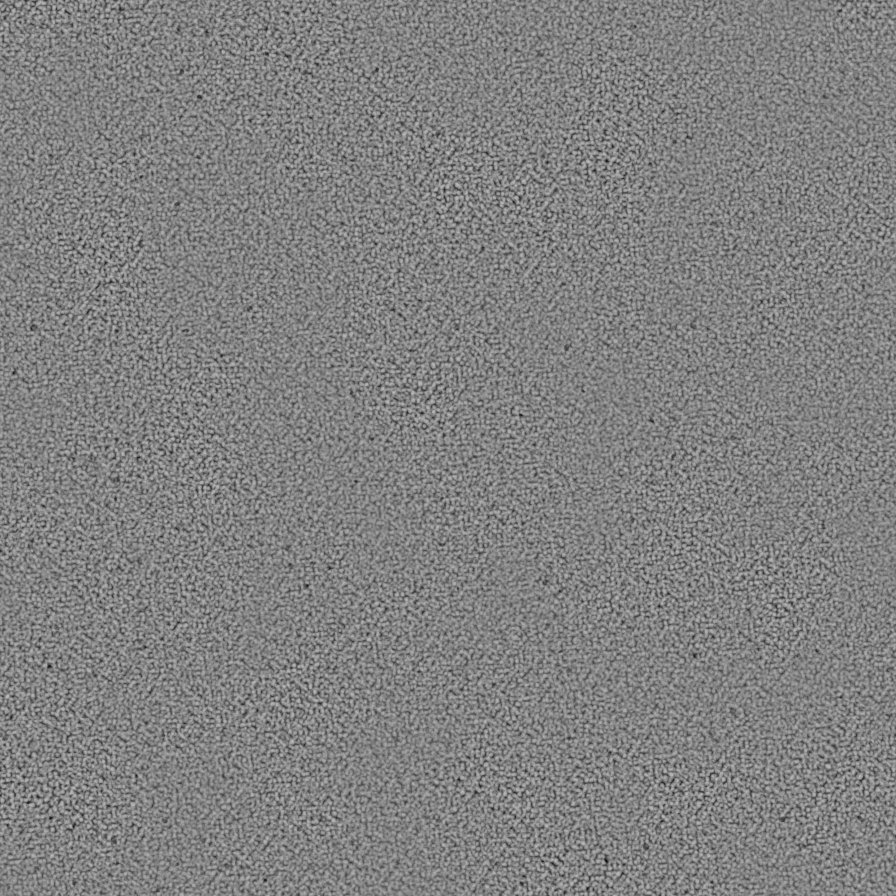
Reproduce this texture procedurally as a WebGL 1 fragment shader.

```glsl
precision highp float;
// Fine grey grained surface: tiny gritty grains, dark grooves and sparse pits.

uniform vec2 u_resolution;

#define BASE_GREY 0.512
#define GRAIN_CELLS 184.0
#define GRAIN_JITTER vec2(0.85, 0.66)
#define GRAIN_CONTRAST 0.115
#define NOISE_CELLS 232.0
#define NOISE_CONTRAST 0.33
#define DARK_SKEW 1.1
#define PATCH_CELLS 9.0
#define PATCH_VARIATION 0.36
#define PIT_CELLS 42.0
#define PIT_SHARE 0.14
#define PIT_DEPTH 0.18

vec2 hash22(vec2 p) {
  vec3 q = fract(p.xyx * vec3(0.1031, 0.1030, 0.0973));
  q += dot(q, q.yzx + 33.33);
  return fract((q.xx + q.yz) * q.zy);
}

float valueNoise(vec2 p) {
  vec2 cell = floor(p);
  vec2 f = fract(p);
  vec2 s = f * f * (3.0 - 2.0 * f);
  float bottom = mix(hash22(cell).x, hash22(cell + vec2(1.0, 0.0)).x, s.x);
  float top = mix(hash22(cell + vec2(0.0, 1.0)).x, hash22(cell + 1.0).x, s.x);
  return mix(bottom, top, s.y);
}

float slope(vec2 cell, vec2 corner, vec2 f) {
  vec2 gradient = normalize(hash22(cell + corner) - 0.4999);
  return dot(gradient, f - corner);
}

// Gradient noise has no broad tones, so the surface stays evenly grey.
float gradientNoise(vec2 p) {
  vec2 cell = floor(p);
  vec2 f = fract(p);
  vec2 s = f * f * f * (f * (f * 6.0 - 15.0) + 10.0);
  float bottom = mix(slope(cell, vec2(0.0), f), slope(cell, vec2(1.0, 0.0), f), s.x);
  float top = mix(slope(cell, vec2(0.0, 1.0), f), slope(cell, vec2(1.0), f), s.x);
  return mix(bottom, top, s.y);
}

// Light grains on a loose grid: 0 in the grooves, 1 on the grains.
float wovenGrains(vec2 p) {
  vec2 cell = floor(p);
  vec2 f = fract(p);
  float nearest = 8.0;
  float second = 8.0;
  for (int j = -1; j <= 1; j++) {
    for (int i = -1; i <= 1; i++) {
      vec2 offset = vec2(float(i), float(j));
      vec2 center = offset + 0.5 + GRAIN_JITTER * (hash22(cell + offset + 57.0) - 0.5);
      float d = length(f - center);
      second = min(second, max(nearest, d));
      nearest = min(nearest, d);
    }
  }
  return smoothstep(0.0, 0.6, second - nearest);
}

// Sparse oval pits, each kept inside its own cell.
float pits(vec2 p) {
  vec2 cell = floor(p);
  vec2 place = hash22(cell + 191.0);
  vec2 kind = hash22(cell + 313.0);
  vec2 d = fract(p) - mix(vec2(0.28), vec2(0.72), place);
  vec2 axis = normalize(place - 0.4999);
  d = vec2(dot(d, axis), 1.5 * dot(d, vec2(-axis.y, axis.x)));
  float radius = mix(0.10, 0.19, kind.y * kind.y);
  float spot = 1.0 - smoothstep(0.5 * radius, 1.3 * radius, length(d));
  return spot * step(kind.x, PIT_SHARE);
}

void main() {
  vec2 uv = gl_FragCoord.xy / min(u_resolution.x, u_resolution.y);

  // Gently bend the rows of grains; turn the grit away from them.
  vec2 bend = vec2(valueNoise(uv * 23.0 + 11.0), valueNoise(uv * 23.0 + 71.0));
  vec2 turned = mat2(0.8, 0.6, -0.6, 0.8) * uv + 2.0;
  float grains = wovenGrains(uv * GRAIN_CELLS + 1.4 * bend) - 0.51;
  float grit = gradientNoise(turned * NOISE_CELLS);
  float relief = GRAIN_CONTRAST * grains + NOISE_CONTRAST * grit;

  // Calm and rough patches.
  float roughness = 0.6 * valueNoise(uv * PATCH_CELLS)
                  + 0.4 * valueNoise(uv * PATCH_CELLS * 2.7 + 31.0);
  float strength = 1.0 + PATCH_VARIATION * (roughness - 0.5) * 2.0;
  relief *= strength;

  // Deepen the dark side, keeping the mean tone of each patch.
  relief -= DARK_SKEW * (relief * relief - 0.0085 * strength * strength);
  relief -= PIT_DEPTH * pits(uv * PIT_CELLS);

  gl_FragColor = vec4(vec3(clamp(BASE_GREY + relief, 0.0, 1.0)), 1.0);
}
```
